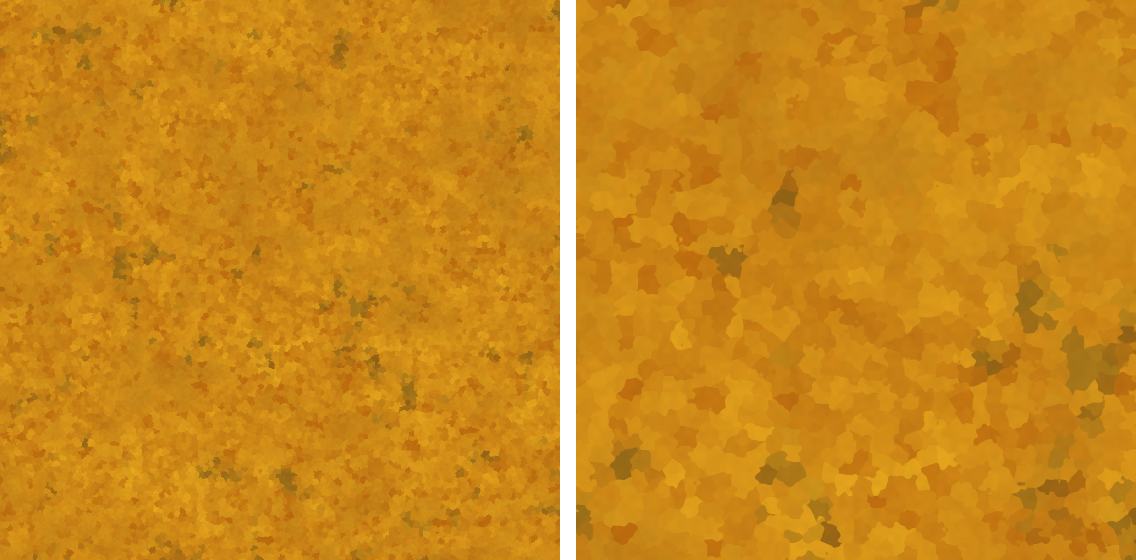
Left: the whole. Right: its middle third, enlarged.
Reproduce this texture procedurally as a Shadertoy shader.

```glsl
// Ochre mottled plaster: ragged paint dabs with rusty flecks and olive stains

// Integer hash giving two random values in 0..1
vec2 hash2(vec2 p) {
    uvec2 q = uvec2(ivec2(p) + 4096);
    q = q * 1664525u + 1013904223u;
    q.x += q.y * 1664525u;
    q.y += q.x * 1664525u;
    q ^= q >> 16u;
    q.x += q.y * 1664525u;
    q.y += q.x * 1664525u;
    q ^= q >> 16u;
    return vec2(q & 65535u) / 65535.0;
}

// Smooth value noise, two independent channels
vec2 noise2(vec2 p) {
    vec2 i = floor(p), f = fract(p);
    f = f * f * (3.0 - 2.0 * f);
    return mix(mix(hash2(i), hash2(i + vec2(1, 0)), f.x),
               mix(hash2(i + vec2(0, 1)), hash2(i + vec2(1, 1)), f.x), f.y);
}

// Colour of one dab, sampled at its centre
vec3 dabColor(vec2 site, vec2 rnd) {
    vec2 broad = noise2(site * 7.0 + 3.0);
    vec2 medium = noise2(site * 21.0 + 41.0);
    vec2 fine = noise2(site * 58.0 + 97.0);

    // Ochre base, lighter and darker
    float tone = 0.8 * broad.x + 1.3 * medium.x + 2.7 * fine.x + 2.2 * rnd.x - 3.5;
    vec3 color = vec3(0.815, 0.547, 0.09) + vec3(0.031, 0.040, 0.008) * tone;

    // Dull olive tint
    float dull = smoothstep(0.45, 0.8, 0.25 * broad.y + 0.5 * medium.y + 0.25 * rnd.x);
    color = mix(color, vec3(0.72, 0.485, 0.095), 0.55 * dull);

    // Rusty flecks
    float rust = smoothstep(0.58, 0.9, 0.6 * fine.y + 0.4 * rnd.y);
    color = mix(color, vec3(0.72, 0.39, 0.045), 0.75 * rust);

    // Sparse dark olive stains
    float stain = 0.6 * noise2(site * 33.0 + 173.0).x
                + 0.4 * noise2(site * 13.0 + 211.0).y
                + 0.22 * (rnd.y - 0.5);
    return mix(color, vec3(0.47, 0.36, 0.10), 0.62 * smoothstep(0.70, 0.95, stain));
}

void mainImage(out vec4 fragColor, in vec2 fragCoord) {
    vec2 uv = fragCoord / iResolution.y;
    const float CELLS = 102.0;

    // Warp the plane so the dab outlines turn ragged
    vec2 ragged = noise2(uv * 290.0 + 19.0) - 0.5;
    vec2 p = uv * CELLS + 0.5 * ragged;

    // Nearest and second nearest dab centres
    vec2 base = floor(p), nearSite = p, nextSite = p, nearId = base, nextId = base;
    float nearDist = 9.0, nextDist = 9.0;
    for (int y = -1; y <= 1; y++) {
        for (int x = -1; x <= 1; x++) {
            vec2 id = base + vec2(x, y);
            vec2 site = id + hash2(id);
            float d = distance(p, site);
            if (d < nearDist) {
                nextDist = nearDist; nextSite = nearSite; nextId = nearId;
                nearDist = d; nearSite = site; nearId = id;
            } else if (d < nextDist) {
                nextDist = d; nextSite = site; nextId = id;
            }
        }
    }

    // Blend the two dabs softly across their shared edge
    float soft = 0.04 + 0.8 * CELLS / iResolution.y;
    vec3 nearColor = dabColor(nearSite / CELLS, hash2(nearId + 701.0));
    vec3 nextColor = dabColor(nextSite / CELLS, hash2(nextId + 701.0));
    vec3 color = mix(nextColor, nearColor, smoothstep(-soft, soft, nextDist - nearDist));

    // Faint grain within the dabs
    color *= 1.0 + 0.045 * (noise2(uv * 240.0 + 307.0).x - 0.5);
    fragColor = vec4(color, 1.0);
}
```
